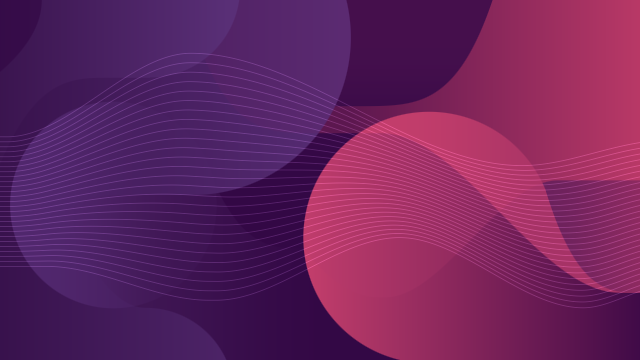
A WebGL 2 fragment shader for this background:

```glsl
#version 300 es
precision highp float;
// Overlapping purple and rose waves and discs, crossed by a ribbon of thin lines.

#define NIGHT  vec3(0.20, 0.03, 0.27)
#define PLUM   vec3(0.27, 0.06, 0.30)
#define INDIGO vec3(0.22, 0.07, 0.30)
#define VIOLET vec3(0.34, 0.175, 0.455)
#define MAROON vec3(0.36, 0.09, 0.31)
#define ROSE   vec3(0.76, 0.24, 0.42)
#define MAUVE  vec3(0.42, 0.13, 0.36)
#define LINE_GLOW  vec3(0.15, 0.11, 0.16)
#define LINE_COUNT 26.0
#define LINE_WIDTH 0.0022

uniform vec2 u_resolution;
out vec4 outColor;

// Antialiased inside of a signed field; the edge width is kept within 1 to 3 pixels.
float cover(float d) {
    float px = 1.0 / u_resolution.y;
    return clamp(0.5 - d / clamp(fwidth(d), px, 3.0 * px), 0.0, 1.0);
}

// Curved tail that vanishes for negative t.
float tail(float t, float power) {
    return pow(max(t, 0.0), power);
}

float disc(vec2 p, vec2 center, float radius) {
    return length(p - center) - radius;
}

// Long wave falling through the rose disc, rising again on the left.
float fallingWave(float x) {
    return 0.63 - 0.443 * smoothstep(1.06, 1.72, x) + 0.21 * tail((0.88 - x) / 0.313, 3.5);
}

// Counter wave climbing to the right.
float risingWave(float x) {
    return 0.174 + 0.325 * smoothstep(1.07, 1.55, x) + 0.136 * tail((1.053 - x) / 0.21, 2.0);
}

// Rose disc whose right side flows outward as a wave.
float roseShape(vec2 p) {
    const vec2 center = vec2(1.192, 0.340);
    const float radius = 0.3495;
    float dx = p.x - center.x;
    if (dx < 0.0) return disc(p, center, radius);
    float arc = center.y + sqrt(max(radius * radius - dx * dx, 0.0));
    float flow = 0.187 + 0.283 * tail(1.0 - (p.x - 1.516) / 0.262, 3.0);
    return p.y - (p.x < 1.516 ? arc : flow);
}

vec3 purpleSide(vec3 col, vec2 p) {
    // Soft glow below the left disc
    float skirt = 0.31 + 0.16 * tail(1.0 - (p.x - 0.606) / 0.237, 3.0);
    float fade = 1.0 - smoothstep(0.3, 0.95, p.x);
    col = mix(col, vec3(0.25, 0.09, 0.33), cover(p.y - skirt) * fade);

    // Large upper lobe and lower-left hill share one gradient
    vec3 body = mix(INDIGO, VIOLET, clamp(p.x / 0.95, 0.0, 1.0));
    float lobeEdge = 0.4585 - 0.4 * tail(1.0 - p.x / 0.35, 3.0);
    float lobe = p.x < 0.537 ? lobeEdge - p.y : disc(p, vec2(0.537, 0.896), 0.4375);
    float hillEdge = 0.145 + 0.28 * tail(1.0 - (p.x - 0.174) / 0.23, 2.0);
    float hill = p.x < 0.405 ? p.y - hillEdge : disc(p, vec2(0.405, -0.1), 0.245);
    float lobeMask = cover(lobe);
    col = mix(col, body, max(lobeMask, cover(hill)));

    // Rose wave showing faintly through the lobe
    col = mix(col, vec3(0.42, 0.13, 0.40), 0.2 * lobeMask * cover(fallingWave(p.x) - p.y));

    // Upper-left cloud and dark corner
    float cloudEdge = 0.784 - 0.24 * tail(1.0 - p.x / 0.3, 3.0);
    float cloud = p.x < 0.417 ? cloudEdge - p.y : disc(p, vec2(0.417, 1.035), 0.25);
    vec3 cloudColor = mix(INDIGO + 0.01, VIOLET + 0.01, clamp(p.x / 0.64, 0.0, 1.0));
    col = mix(col, cloudColor, cover(cloud));
    float corner = p.x - 0.116 + 2.9 * (1.0 - p.y) * (1.0 - p.y);
    col = mix(col, NIGHT, 0.7 * cover(corner));

    // Left disc, fading to the right
    float veil = 0.9 - 0.8 * smoothstep(0.1, 0.5, p.x);
    return mix(col, VIOLET - 0.015, veil * cover(disc(p, vec2(0.315, 0.4306), 0.287)));
}

vec3 roseSide(vec3 col, vec2 p) {
    float belowRising = cover(p.y - risingWave(p.x));
    float belowFalling = cover(p.y - fallingWave(p.x));

    // Mauve swell at the right
    vec3 swell = mix(MAUVE, vec3(0.57, 0.17, 0.38), smoothstep(1.5, 1.85, p.x));
    col = mix(col, swell, belowRising * step(1.3, p.x));

    // Bright band above the falling wave, darker gradient and lens below it
    vec3 band = mix(ROSE, vec3(0.67, 0.205, 0.40), smoothstep(1.1, 1.55, p.x));
    band = mix(band, vec3(0.62, 0.19, 0.40), 0.4 * belowRising);
    vec3 deep = mix(ROSE, PLUM - 0.02, clamp((p.x - 0.86) / 0.92, 0.0, 1.0));
    vec3 lens = mix(deep, vec3(0.70, 0.22, 0.42), 0.25);
    vec3 inside = mix(band, mix(lens, deep, belowRising), belowFalling);
    return mix(col, inside, cover(roseShape(p)));
}

// Family of lines blended between an upper and a lower wave.
float ribbon(vec2 p) {
    float x = p.x;
    float top = 0.62 + 0.232 * smoothstep(0.02, 0.53, x)
        - 0.312 * smoothstep(0.53, 1.45, x) + 0.07 * smoothstep(1.45, 1.85, x);
    float bottom = 0.26 - 0.094 * smoothstep(0.13, 0.58, x) + 0.174 * smoothstep(0.60, 1.11, x)
        - 0.195 * smoothstep(1.11, 1.62, x) + 0.06 * smoothstep(1.62, 1.85, x);
    float t = LINE_COUNT * (top - p.y) / (top - bottom);
    float slope = length(vec2(dFdx(t), dFdy(t))) * u_resolution.y;
    float nearest = clamp(floor(t + 0.5), 0.0, LINE_COUNT);
    float dist = abs(t - nearest) / slope;
    return clamp(0.5 + (0.5 * LINE_WIDTH - dist) * u_resolution.y, 0.0, 1.0);
}

void main() {
    vec2 p = gl_FragCoord.xy / u_resolution.y;
    vec3 col = mix(NIGHT, PLUM, smoothstep(0.5, 0.9, p.y));

    // Rose field in the upper right
    float fieldTop = 0.705 + 0.3 * tail((p.x - 0.97) / 0.4, 4.0);
    vec3 field = mix(MAROON, vec3(0.72, 0.22, 0.40), clamp((p.x - 0.97) / 0.8, 0.0, 1.0));
    col = mix(col, field, cover(p.y - fieldTop) * cover(fallingWave(p.x) - p.y));

    col = purpleSide(col, p);
    col = roseSide(col, p);
    col += LINE_GLOW * ribbon(p);
    outColor = vec4(col, 1.0);
}
```
